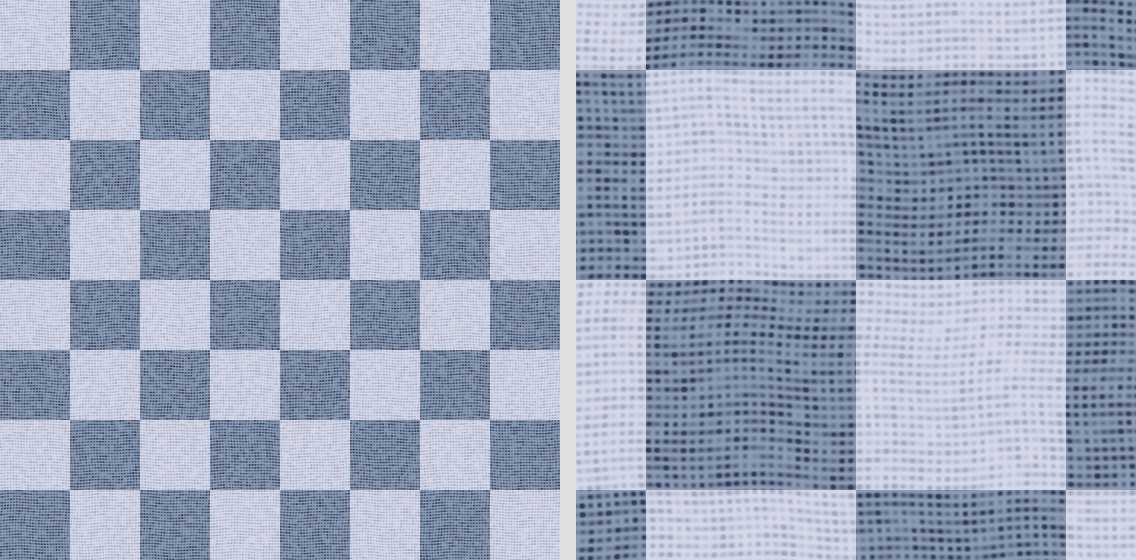
Left: the whole. Right: its middle third, enlarged.
Give the GLSL for this pattern, as a Shadertoy shader.

```glsl
#define CELLS 8.0          // squares per side, even so the checks wrap
#define THREADS 192.0      // threads per side, a multiple of CELLS
#define WOBBLE 0.22        // thread sway, in thread widths
#define STREAK 0.45        // depth of the gaps along the rows
#define PIT 0.90           // depth of the holes at crossings
#define MEAN_PIT 0.27      // average shade once threads are too fine to draw
#define LIGHT_THREAD vec3(0.835, 0.850, 0.915)
#define LIGHT_PIT vec3(0.650, 0.665, 0.755)
#define DARK_THREAD vec3(0.555, 0.615, 0.715)
#define DARK_PIT vec3(0.190, 0.240, 0.350)

const float TAU = 6.2831853;

float hash(vec2 p) {
    vec3 q = fract(p.xyx * vec3(0.1031, 0.1030, 0.0973));
    q += dot(q, q.yzx + 33.33);
    return fract((q.x + q.y) * q.z);
}

// Uneven thickness along one thread; whole frequencies make it wrap
float slub(float id, float along) {
    float sum = 0.0;
    for (int i = 0; i < 3; i++) {
        float k = float(i);
        float phase = hash(vec2(id, 17.0 + k));
        float freq = floor(6.0 + 17.0 * k + 12.0 * hash(vec2(id, 41.0 + k)));
        sum += sin(TAU * (freq * along + phase));
    }
    return clamp(0.5 + 0.25 * sum, 0.0, 1.0);
}

// Shade of the woven surface: 0 on a thread, 1 in a hole
float weave(vec2 uv) {
    vec2 sway = sin(TAU * (5.0 * uv.yx + vec2(0.1, 0.6)))
              + 0.6 * sin(TAU * (13.0 * uv.yx + 2.0 * uv + vec2(0.4, 0.2)));
    vec2 thread = uv * THREADS + WOBBLE * sway;
    vec2 id = mod(floor(thread), THREADS);
    vec2 gap = 0.5 - 0.5 * cos(TAU * thread);

    float rowWear = slub(id.y, uv.x);
    float columnWear = slub(id.x + 211.0, uv.y);
    float hole = gap.x * mix(0.4, 1.0, hash(id)) * (0.5 + columnWear);
    return clamp(gap.y * (STREAK * rowWear + PIT * hole), 0.0, 1.0);
}

// 1 on dark squares, 0 on light ones, with edges one pixel soft
float checker(vec2 uv, vec2 pixel) {
    float slope = 0.5 * TAU * CELLS;
    vec2 side = clamp(2.0 * sin(slope * uv) / (slope * pixel), -1.0, 1.0);
    return 0.5 + 0.5 * side.x * side.y;
}

void mainImage(out vec4 fragColor, in vec2 fragCoord) {
    vec2 uv = fragCoord / iResolution.xy;
    vec2 pixel = 1.0 / iResolution.xy;

    // Fade the weave to its mean before it aliases
    float fade = smoothstep(0.5, 0.9, THREADS * max(pixel.x, pixel.y));
    float shade = mix(weave(uv), MEAN_PIT, fade);

    vec3 light = mix(LIGHT_THREAD, LIGHT_PIT, shade);
    vec3 dark = mix(DARK_THREAD, DARK_PIT, shade);
    fragColor = vec4(mix(light, dark, checker(uv, pixel)), 1.0);
}
```
